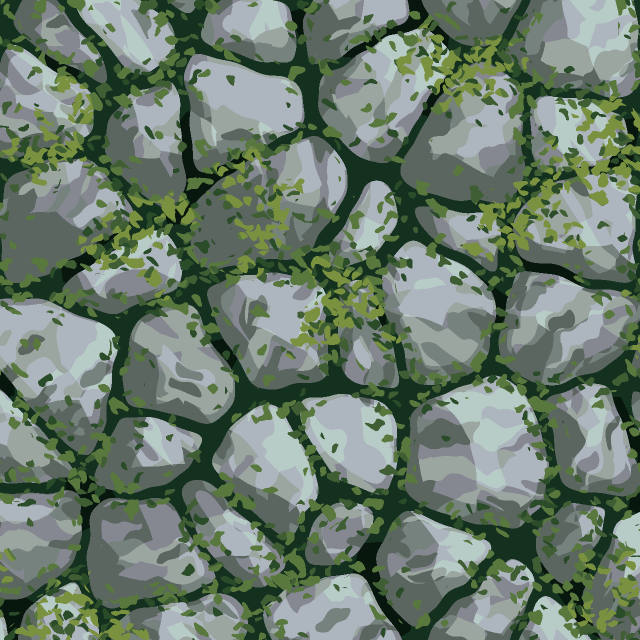
This texture is drawn by a Shadertoy shader. Its source:

```glsl
// Mossy stone wall: a weighted Voronoi diagram gives rounded, irregular stones.
// Each stone is cut into flat tones by random planes and stretched cells,
// then small leaves gather in the gaps and in scattered bright clumps.

vec2 hash2(vec2 p) {
    vec3 a = fract(p.xyx * vec3(.1031, .1030, .0973));
    a += dot(a, a.yzx + 33.33);
    return fract((a.xx + a.yz) * a.zy);
}

mat2 rotation(float angle) {
    float c = cos(angle), s = sin(angle);
    return mat2(c, s, -s, c);
}

vec2 wobble(vec2 p) {
    return sin(p.yx * 1.7 + 2. * sin(p * 1.1)) + .5 * sin(p.yx * 4.1 + p * 2.3);
}

// Cellular noise: distance to the nearest point, then its two random values
vec3 cells(vec2 p) {
    vec3 nearest = vec3(9.);
    for (int y = -1; y <= 1; y++)
    for (int x = -1; x <= 1; x++) {
        vec2 id = floor(p) + vec2(x, y);
        float dist = length(id + .1 + .8 * hash2(id) - p);
        if (dist < nearest.x) nearest = vec3(dist, hash2(id + 57.));
    }
    return nearest;
}

vec2 stoneSite(vec2 id) { return id + .5 + .85 * (hash2(id) - .5); }

float stonePower(vec2 id, vec2 p) {
    vec2 v = p - stoneSite(id);
    return dot(v, v) - .3 * hash2(id + 7.).x;
}

// Returns the owning stone in xy and the rounded distance to its border in z
vec3 stones(vec2 p) {
    vec2 home = floor(p);
    float best = 9., sum = 1e-6;
    for (int y = -2; y <= 2; y++)
    for (int x = -2; x <= 2; x++) {
        vec2 id = floor(p) + vec2(x, y);
        float power = stonePower(id, p);
        if (power < best) { best = power; home = id; }
    }
    for (int y = -2; y <= 2; y++)
    for (int x = -2; x <= 2; x++) {
        if (x == 0 && y == 0) continue;
        vec2 id = home + vec2(x, y);
        float gapDist = .5 * (stonePower(id, p) - best) / length(stoneSite(id) - stoneSite(home));
        sum += exp(-16. * gapDist);
    }
    return vec3(home, -log(sum) / 16.);
}

vec3 stoneColor(vec2 home, vec2 q, float inside) {
    vec2 rnd = hash2(home + 31.);
    vec2 light = vec2(.6, .8);

    // Lowest of several tilted planes decides the large facet
    float height = .35, tone = .76;
    for (int k = 0; k < 7; k++) {
        vec2 r = hash2(home * 7. + float(k) * 3.7);
        float angle = 6.2832 * (float(k) + r.x) / 7.;
        vec2 dir = vec2(cos(angle), sin(angle));
        float plane = .4 + .25 * r.y - (.6 + .4 * r.x) * dot(dir, q);
        if (plane < height) {
            height = plane;
            tone = .61 + .2 * dot(dir, light) + .25 * (r.x - .5);
        }
    }

    // Long shards, tapered cracks and a shaded rim
    vec2 along = rotation(6.2832 * rnd.x) * q + .025 * wobble(q * 7. + home);
    vec3 shard = cells(along * vec2(2.2, 6.) + home * 9.3);
    tone += .3 * (shard.y - .5);
    if (shard.z > .84 && shard.x < .36) tone -= .28;
    float rim = .05 + .07 * shard.z - .07 * dot(normalize(q + 1e-4), light);
    if (inside < rim) tone -= .2;
    if (rnd.y < .2) tone -= .2;

    vec3 color = vec3(.36, .40, .38);
    if (tone > .40) color = vec3(.46, .51, .49);
    if (tone > .48) color = vec3(.52, .53, .57);
    if (tone > .57) color = vec3(.61, .65, .63);
    if (tone > .68) color = vec3(.68, .71, .75);
    if (tone > .84) color = vec3(.72, .80, .78);
    return color;
}

vec3 scene(vec2 uv) {
    vec2 p = uv * 6. + vec2(3.2, 11.7) + .02 * wobble(uv * 24.);
    vec3 stone = stones(p);
    float inside = stone.z - .03 - .035 * hash2(stone.xy + 19.).x;

    // Dark soil with deeper hollows, then stones
    vec3 color = cells(uv * 11.).y < .2 ? vec3(.03, .09, .05) : vec3(.08, .19, .12);
    if (inside > 0.) color = stoneColor(stone.xy, p - stoneSite(stone.xy), inside);

    // Moss cover: along the gaps and in round clumps
    vec3 clump = cells(uv * 4.3 + 5. + .1 * wobble(uv * 20.));
    float bright = smoothstep(.42, .12, clump.x) * step(.5, clump.y);
    float broad = .55 + .25 * dot(wobble(uv * 6. + 2.), vec2(.6));
    float cover = .03 + .6 * clamp(broad, .2, 1.) * smoothstep(.2, -.02, inside) + .75 * bright;

    // Two sizes of pointed leaves
    for (int layer = 0; layer < 2; layer++) {
        vec2 g = uv * (40. + 18. * float(layer)) + .15 * wobble(uv * 70.);
        for (int y = -1; y <= 1; y++)
        for (int x = -1; x <= 1; x++) {
            vec2 id = floor(g) + vec2(x, y);
            vec2 r = hash2(id + 90. * float(layer)), look = hash2(id + 41.);
            vec2 v = rotation(2.4 * (look.x - .5)) * (g - id - .15 - .7 * look.yx);
            float leaf = length(v * vec2(1.3, 2.3 + abs(v.x)));
            if (r.x < cover && leaf < .55 + .25 * r.y) {
                color = r.y < .5 ? vec3(.25, .37, .20) : vec3(.35, .47, .24);
                if (r.y < .2) color = vec3(.17, .30, .16);
                if (bright > .25 && r.y > .4) color = vec3(.48, .57, .25);
            }
        }
    }
    return color;
}

void mainImage(out vec4 fragColor, in vec2 fragCoord) {
    // Four samples per pixel smooth every edge
    vec3 color = vec3(0.);
    for (int i = 0; i < 4; i++) {
        vec2 offset = vec2(i % 2, i / 2) * .5 - .25;
        color += scene((fragCoord + offset) / iResolution.y);
    }
    fragColor = vec4(color / 4., 1.);
}
```
